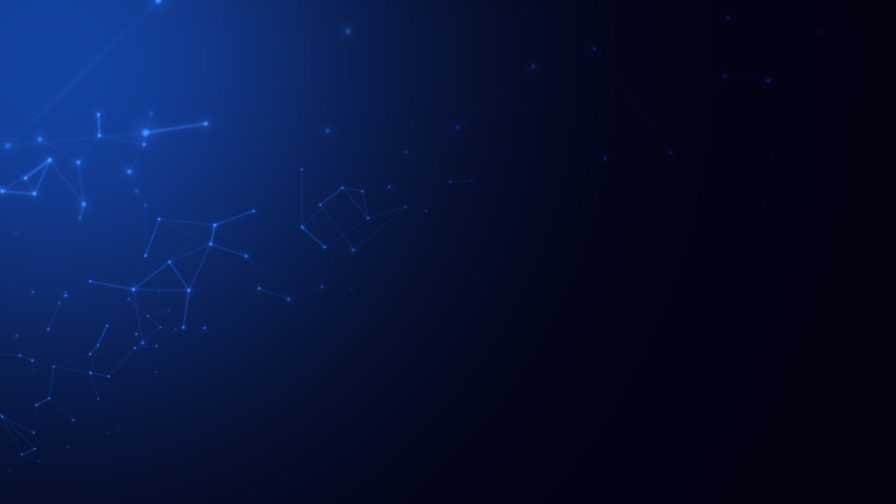
Write a WebGL 2 fragment shader that draws this background.

```glsl
#version 300 es
precision highp float;
// Deep blue glow in the upper left, crossed by a receding web of linked nodes.
uniform vec2 u_resolution;
out vec4 fragColor;

const vec3 NIGHT = vec3(0.008, 0.008, 0.066);
const vec3 GLOW = vec3(0.070, 0.252, 0.570);
const vec3 SKY = vec3(0.22, 0.46, 0.78);
const vec3 AZURE = vec3(0.10, 0.32, 0.72);
const vec3 INDIGO = vec3(0.10, 0.09, 0.42);

float hash(vec2 p) {
  vec3 q = fract(vec3(p.xyx) * 0.1031);
  q += dot(q, q.yzx + 33.33);
  return fract((q.x + q.y) * q.z);
}

vec2 hash2(vec2 p) {
  return vec2(hash(p), hash(p + 57.3));
}

float corner(vec2 cell, vec2 offset) {
  float a = 6.2832 * hash(cell);
  return dot(vec2(cos(a), sin(a)), offset);
}

float gradientNoise(vec2 p) {
  vec2 i = floor(p), f = fract(p), e = vec2(1, 0);
  vec2 u = f * f * f * (f * (f * 6.0 - 15.0) + 10.0);
  return mix(mix(corner(i, f), corner(i + e, f - e), u.x),
             mix(corner(i + e.yx, f - e.yx), corner(i + 1.0, f - 1.0), u.x), u.y);
}

float segmentDistance(vec2 p, vec2 a, vec2 b) {
  vec2 ab = b - a;
  return length(p - a - ab * clamp(dot(p - a, ab) / dot(ab, ab), 0.0, 1.0));
}

// Soft tilted ellipse: 1 inside, 0 outside.
float region(vec2 p, vec2 center, vec2 radii, float angle) {
  float c = cos(angle), s = sin(angle);
  vec2 q = mat2(c, -s, s, c) * (p - center);
  return 1.0 - smoothstep(0.65, 1.1, length(q / radii));
}

// Solid core with a faint halo, softened by one pixel.
float stroke(float d, float width, float pixel) {
  float core = 1.0 - smoothstep(0.0, width + pixel, d);
  return core + 0.22 * exp(-d * d / (width * width * 7.0));
}

// Jittered grid of nodes joined to their neighbours; returns (links, nodes).
vec2 network(vec2 p, float size, float seed, float width, float radius,
             vec2 center, vec2 radii, float angle, float pixel) {
  vec2 base = floor(p / size);
  vec2 nodes[9];
  float weights[9];
  vec2 light = vec2(0.0);
  for (int i = 0; i < 9; i++) {
    vec2 id = base + vec2(i % 3, i / 3) - 1.0;
    vec2 key = id + seed + 40.0;
    nodes[i] = (id + 0.06 + 0.88 * hash2(key)) * size;
    float clump = 0.72 + 0.7 * gradientNoise(nodes[i] * 5.0 + seed);
    float presence = step(hash(key + 19.7), clump);
    weights[i] = presence * region(nodes[i], center, radii, angle);
    float r = radius * mix(0.5, 1.2, hash(key + 83.1));
    light.y += weights[i] * stroke(length(p - nodes[i]), r, pixel);
    for (int j = 0; j < i; j++) {
      ivec2 gap = abs(ivec2(i % 3 - j % 3, i / 3 - j / 3));
      float pairWeight = weights[i] * weights[j];
      if (max(gap.x, gap.y) > 1 || pairWeight < 0.001) continue;
      float tone = hash((nodes[i] + nodes[j]) * 91.0 / size);
      float reach = 1.0 - smoothstep(0.5, 1.6, length(nodes[i] - nodes[j]) / size);
      float strength = smoothstep(0.35, 1.0, tone) * (0.25 + 0.75 * reach);
      float d = segmentDistance(p, nodes[i], nodes[j]);
      light.x += pairWeight * strength * stroke(d, width * (0.6 + tone), pixel);
    }
  }
  return min(light, vec2(1.0));
}

vec3 tint(vec2 light, vec3 color, float linkGain, float nodeGain) {
  return color * (light.x * linkGain + light.y * nodeGain);
}

void main() {
  vec2 p = gl_FragCoord.xy / u_resolution.y;
  float pixel = 1.0 / u_resolution.y;

  // Background glow
  vec2 fromGlow = p - vec2(0.10, 0.88);
  vec3 color = NIGHT + GLOW * exp(-dot(fromGlow, fromGlow) / 0.47);

  // Near web, dense knot, middle band, fine dust and distant strands
  vec2 near = network(p, 0.17, 3.0, 0.0022, 0.0085, vec2(0.38, 0.90), vec2(0.55, 0.29), 0.1, pixel);
  vec2 knot = network(p, 0.058, 11.0, 0.0018, 0.0050, vec2(0.12, 0.67), vec2(0.25, 0.12), 0.25, pixel);
  vec2 band = network(p, 0.076, 23.0, 0.0009, 0.0030, vec2(0.48, 0.51), vec2(0.55, 0.17), 0.36, pixel);
  vec2 dust = network(p, 0.046, 37.0, 0.0006, 0.0018, vec2(0.10, 0.25), vec2(0.29, 0.16), 0.5, pixel);
  vec2 far = network(p, 0.135, 51.0, 0.0014, 0.0052, vec2(1.22, 0.81), vec2(0.46, 0.17), 0.25, pixel);

  float fade = 1.0 - 0.6 * smoothstep(0.3, 1.0, p.x);
  color += tint(near, SKY, 0.24, 0.52) * fade;
  color += tint(knot, SKY, 0.32, 0.50);
  color += tint(band, AZURE, 0.38, 0.75) * fade;
  color += tint(dust, AZURE, 0.34, 0.62);
  color += tint(far, INDIGO, 0.30, 0.65);

  fragColor = vec4(color, 1.0);
}
```
